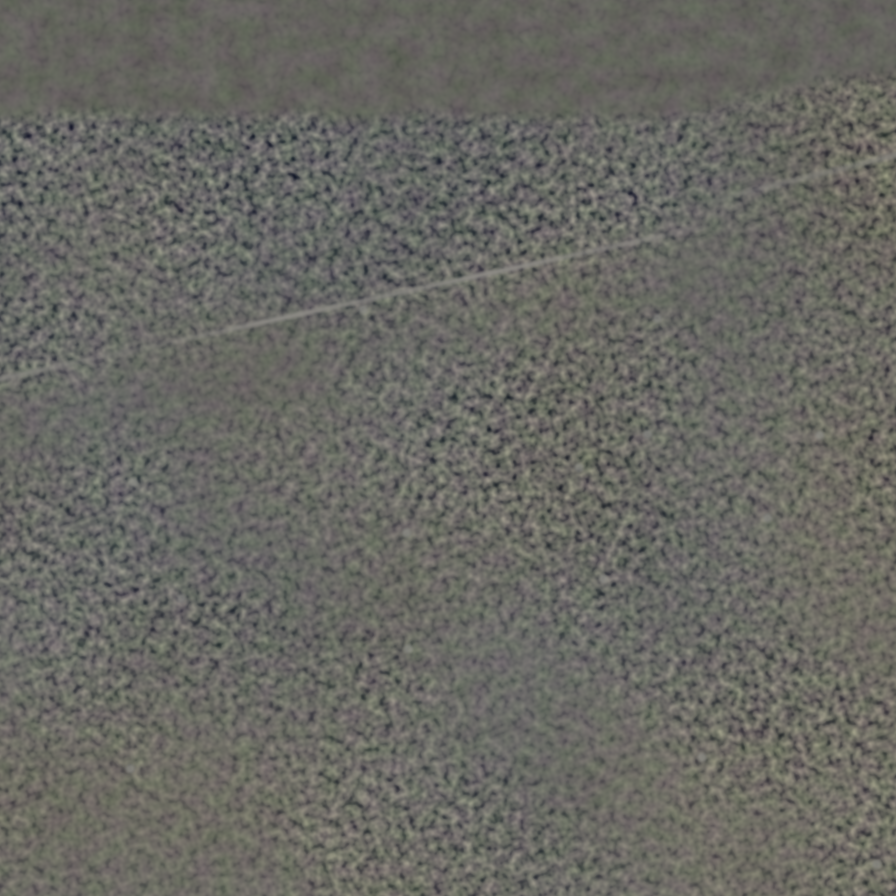
Reproduce this texture procedurally as a Shadertoy shader.

```glsl
// Weathered grey stone or asphalt: fine speckled grain whose strength drifts
// in patches, a smoother band along the top and a thin pale slanted scratch.
// Everything is layered from gradient noise at different scales.

vec2 hash2(vec2 p) {
    vec3 q = fract(vec3(p.xyx) * vec3(0.1031, 0.1030, 0.0973));
    q += dot(q, q.yzx + 33.33);
    return fract((q.xx + q.yz) * q.zy);
}

vec2 latticeGradient(vec2 cell) {
    float angle = 6.2832 * hash2(cell).x;
    return vec2(cos(angle), sin(angle));
}

float gradientNoise(vec2 p) {
    vec2 i = floor(p), f = p - i;
    vec2 u = f * f * f * (f * (f * 6.0 - 15.0) + 10.0);
    vec2 e = vec2(0.0, 1.0);
    float a = dot(latticeGradient(i), f);
    float b = dot(latticeGradient(i + e.yx), f - e.yx);
    float c = dot(latticeGradient(i + e.xy), f - e.xy);
    float d = dot(latticeGradient(i + e.yy), f - e.yy);
    return mix(mix(a, b, u.x), mix(c, d, u.x), u.y);
}

vec2 rotate(vec2 p, float angle) {
    float c = cos(angle), s = sin(angle);
    return vec2(c * p.x - s * p.y, s * p.x + c * p.y);
}

// Two rotated octaves, with the dark side deepened into specks
float speckleGrain(vec2 uv) {
    float g = 0.80 * gradientNoise(rotate(uv, 0.5) * 98.0 + 17.0);
    g += 0.50 * gradientNoise(rotate(uv, 1.2) * 165.0 + 71.0);
    return g - 0.7 * max(-g - 0.18, 0.0) + 0.015;
}

// Sparse tiny light chips
float paleChips(vec2 uv) {
    vec2 p = uv * 16.0, cell = floor(p);
    vec2 centre = 0.2 + 0.6 * hash2(cell + 5.0);
    float present = step(0.93, hash2(cell + 40.0).y);
    return present * (1.0 - smoothstep(0.03, 0.12, length(p - cell - centre)));
}

// Soft-edged line at signed height d
float softLine(float d, float halfWidth) {
    return 1.0 - smoothstep(0.0, halfWidth, abs(d));
}

void mainImage(out vec4 fragColor, in vec2 fragCoord) {
    vec2 uv = fragCoord / iResolution.y;

    // Regions: height over the scratch, smooth band at the top
    float overScratch = uv.y - 0.577 - 0.216 * uv.x;
    float bandEdge = 0.868 + 0.045 * smoothstep(0.7, 1.0, uv.x)
                   + 0.008 * gradientNoise(uv * 14.0);
    float topBand = smoothstep(-0.012, 0.015, uv.y - bandEdge);
    float above = smoothstep(-0.03, 0.05, overScratch);
    float right = smoothstep(0.72, 0.95, uv.x);

    // Patchy grain strength, weakest just below the scratch
    float patches = gradientNoise(uv * 3.6 + 2.3) + 0.5 * gradientNoise(uv * 8.0 + 9.0);
    float strength = mix(0.12, 0.25, smoothstep(-0.4, 0.4, patches));
    strength += 0.05 * above * (1.0 - right) + 0.07 * right * smoothstep(0.2, 0.5, uv.y);
    strength += 0.06 * exp(-40.0 * dot(uv - vec2(0.48, 0.48), uv - vec2(0.48, 0.48)));
    float below = (overScratch + 0.055) / 0.05;
    strength *= 1.0 - 0.45 * exp(-below * below) * (1.0 - right);
    strength = mix(strength, 0.045, topBand);

    // Base tone: cool to the left and above, warm to the right and below
    float warmth = 0.4 + 0.6 * right - 0.35 * above * (1.0 - right)
                 + 0.35 * smoothstep(0.3, 0.0, uv.y) + 0.7 * gradientNoise(uv * 4.0 + 31.0);
    vec3 stone = mix(vec3(0.398, 0.406, 0.400), vec3(0.422, 0.414, 0.378), clamp(warmth, 0.0, 1.0));
    stone += 0.020 * (0.5 - uv.y) + 0.025 * gradientNoise(uv * 5.0 + 50.0);
    stone = mix(stone, vec3(0.390, 0.388, 0.366), topBand);

    // Grain, with less swing in blue so the specks stay cool
    stone += speckleGrain(uv) * strength * vec3(1.06, 1.0, 0.80);

    // Faint blotches, and pink to green tinting
    float blotch = gradientNoise(uv * vec2(28.0, 40.0) + 13.0);
    stone += blotch * mix(0.018, 0.045, topBand);
    float tint = gradientNoise(uv * vec2(42.0, 52.0) + 87.0);
    stone += tint * vec3(0.014, -0.030, 0.022);

    // Pale scratch in two offset lengths, fading along its run
    float wear = 0.75 + 0.5 * gradientNoise(vec2(uv.x * 9.0, 3.5));
    float leftFade = mix(0.55, 1.0, smoothstep(0.20, 0.32, uv.x))
                   * (1.0 - 0.6 * exp(-pow((uv.x - 0.17) / 0.05, 2.0)));
    float scratch = softLine(overScratch, 0.0058) * leftFade
                  * (1.0 - smoothstep(0.68, 0.81, uv.x));
    float upperRun = uv.y - 0.827 - 0.25 * (uv.x - 1.0);
    scratch += 0.75 * softLine(upperRun, 0.0070) * smoothstep(0.76, 0.86, uv.x);
    stone = mix(stone, vec3(0.56, 0.55, 0.53), clamp(scratch * wear, 0.0, 0.85));

    stone = mix(stone, vec3(0.56, 0.56, 0.54), 0.6 * paleChips(uv) * (1.0 - topBand));
    fragColor = vec4(stone, 1.0);
}
```
